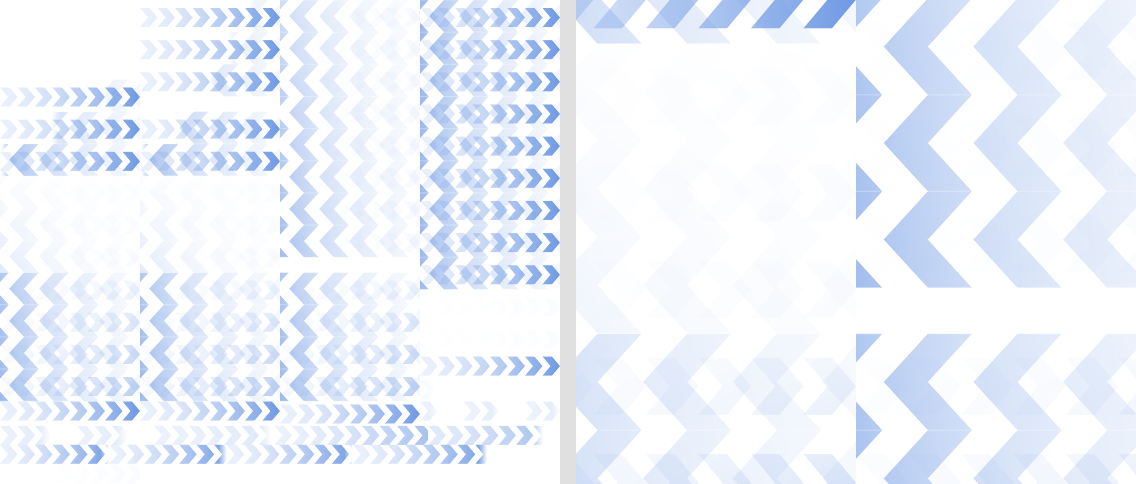
Left: the whole. Right: its middle third, enlarged.
A WebGL 2 fragment shader for this pattern:

```glsl
#version 300 es
precision highp float;
// Blue arrow strips and zigzag panels, fading and overlapping in four columns on white.

#define COLUMNS 4.0
#define ROW 0.2297
#define SMALL_PITCH 0.125
#define SMALL_WIDTH 0.068
#define SMALL_DEPTH 0.057
#define SMALL_HALF 0.068
#define BIG_PITCH 0.2135
#define BIG_WIDTH 0.105
#define BIG_START 0.066
#define SEAM 0.3
#define BLUE vec3(0.43, 0.60, 0.895)

uniform vec2 u_resolution;
out vec4 fragColor;

vec2 p;      // position in column widths, y measured downward
float pixel; // one pixel in the same units
vec3 color = vec3(1.0);

float inside(float d) {
    return clamp(0.5 - d / pixel, 0.0, 1.0);
}

float within(float x, float a, float b) {
    return inside(abs(x - 0.5 * (a + b)) - 0.5 * (b - a));
}

// Repeating bands [0, width] in every pitch
float bands(float x, float pitch, float width) {
    float m = mod(x - 0.5 * width + 0.5 * pitch, pitch) - 0.5 * pitch;
    return inside(abs(m) - 0.5 * width);
}

void tint(float alpha) {
    color = mix(color, BLUE, clamp(alpha, 0.0, 1.0));
}

// Row of right-pointing chevrons that darkens from strength.x to strength.y
void strip(float x0, float x1, float yMid, vec2 strength, float fade) {
    float y = abs(p.y - yMid);
    float x = p.x - x0;
    float t = clamp(x / (x1 - x0), 0.0, 1.0);
    float shape = bands(x - SMALL_DEPTH * (1.0 - y / SMALL_HALF), SMALL_PITCH, SMALL_WIDTH);
    shape *= inside(y - SMALL_HALF) * within(p.x, x0, x1);
    shape *= clamp((x1 - p.x) / max(fade, 0.0001), 0.0, 1.0);
    tint(shape * mix(strength.x, strength.y, pow(t, 1.6)));
}

// Left-pointing zigzags under chevron rows; big and small run top to bottom,
// cut holds where the zigzag begins in the first row and its step per row
void panel(float column, float top, float rows, vec2 big, vec2 small, vec2 cut) {
    float y = p.y - top;
    float x = p.x - column;
    float height = rows * ROW;
    float row = clamp(floor(y / ROW), 0.0, rows - 1.0);
    float t = clamp(y / height, 0.0, 1.0);
    float mid = abs(y - (row + 0.5) * ROW) / (0.5 * ROW);

    float zigzag = bands(x - BIG_START - BIG_WIDTH * mid, BIG_PITCH, BIG_WIDTH);
    zigzag *= within(y, 0.0, height) * within(x, 0.0, 1.0);
    zigzag *= smoothstep(-0.04, 0.04, x - cut.x - cut.y * row);
    zigzag *= 1.0 - SEAM * inside((1.0 - mid) * 0.5 * ROW - 0.5 * pixel);
    tint(zigzag * mix(big.x, big.y, t) * 0.68 * exp(-2.2 * max(x, 0.0)));

    float amount = mix(small.x, small.y, t);
    strip(column, column + 1.0, top + row * ROW + 0.125, amount * vec2(0.14, 1.0), 0.0);
}

void main() {
    p = vec2(gl_FragCoord.x, u_resolution.y - gl_FragCoord.y) / u_resolution.x * COLUMNS;
    pixel = COLUMNS / u_resolution.x;
    vec2 full = vec2(1.0);
    vec2 none = vec2(0.0);
    vec2 uncut = vec2(-1.0, 0.0);

    // Upper panels
    panel(0.0, 0.568, 3.0, full, full, vec2(0.76, -0.36));
    panel(1.0, 0.0, 3.0, full, full, vec2(0.80, -0.14));
    panel(1.0, 0.797, 2.0, full, full, vec2(0.28, -0.24));
    panel(2.0, 0.0, 8.0, vec2(0.5, 0.95), vec2(0.05), uncut);
    panel(3.0, 0.0, 9.0, full, full, uncut);

    // Faint panels, strong panels and the closing strip of the left columns
    for (float c = 0.0; c < 3.0; c++) {
        if (c < 2.0) panel(c, 1.257, 3.0, vec2(0.04, 0.3), vec2(0.02, 0.04), uncut);
        panel(c, 1.947, 4.0, vec2(0.8, 1.0), vec2(0.06, 0.5), uncut);
        strip(c, c + 1.0, 2.936 + 0.021 * step(1.5, c), vec2(0.14, 1.0), 0.0);
    }

    // Lower right column
    panel(3.0, 2.068, 2.0, none, vec2(0.03), uncut);
    strip(3.0, 4.0, 2.615, vec2(0.14, 1.0), 0.0);
    strip(3.0, 3.11, 2.785, vec2(0.06), 0.08);
    for (float k = 0.0; k < 3.0; k++) {
        float start = 2.87 + 0.44 * k;
        strip(max(start, 3.0), min(start + 0.26, 4.0), 2.936, vec2(0.12, 0.2), 0.06);
    }

    // Bottom strips
    for (float k = 0.0; k < 3.0; k++) {
        float start = 0.55 * k;
        strip(start, start + 0.36 + 0.24 * k * (k - 1.0), 3.11, vec2(0.13, 0.22), 0.08);
    }
    strip(1.96, 3.06, 3.11, vec2(0.13, 0.6), 0.0);
    strip(3.06, 3.88, 3.11, vec2(0.2, 0.6), 0.08);
    for (float k = 0.0; k < 4.0; k++) {
        float start = k * (0.75 + 0.03 * k);
        strip(start, start + 0.75 + 0.03 * (2.0 * k + 1.0), 3.245, vec2(0.14, 0.95), 0.06);
    }
    strip(0.4, 1.0, 3.385, vec2(0.01, 0.04), 0.0);

    fragColor = vec4(color, 1.0);
}
```
